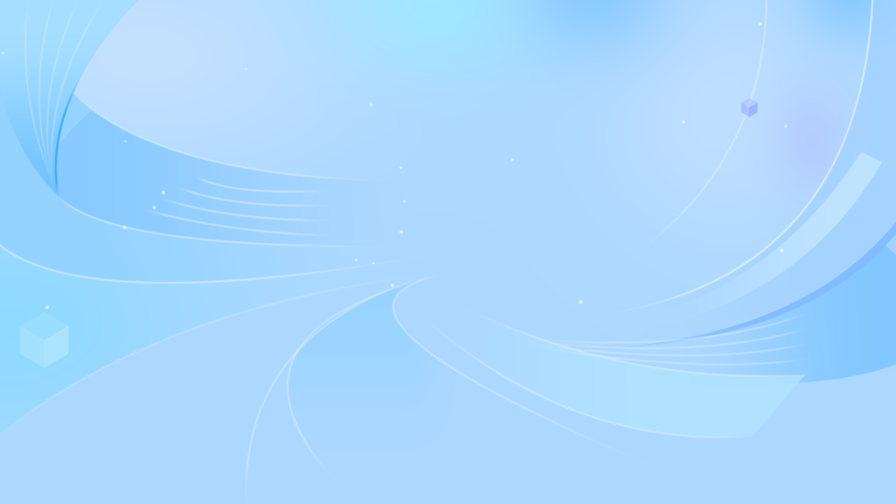
Write a Shadertoy shader that draws this background.

```glsl
// Pale blue abstract backdrop: curved ribbons, soft glows, glass cubes and sparkles.
#define CANVAS vec2(16, 9)
#define LINE_WIDTH 0.018
#define STRANDS 4
#define SPARKLES 20

const vec3 BASE = vec3(.675, .845, 1);
const vec3 PALE = vec3(.77, .88, 1);
const vec3 CYAN = vec3(.63, .905, 1);
const vec3 SOFT = vec3(.58, .825, 1);
const vec3 AZURE = vec3(.51, .78, 1);
const vec3 LILAC = vec3(.7, .79, 1);
const vec3 WHITE = vec3(.92, .98, 1);

vec2 p;
vec3 col = BASE;
float pixel;

// Parabola from a to c with control point b.
// x: distance, positive on the concave side; y: 0 to 1 along the arc.
vec2 arc(vec2 a, vec2 b, vec2 c) {
    vec2 e = b - a, f = c - a, q = p - a;
    float area = e.x * f.y - e.y * f.x;
    float v = (q.x * f.y - q.y * f.x) / area;
    float w = (e.x * q.y - e.y * q.x) / area;
    float u = 1. - v - w;
    vec2 gv = vec2(f.y, -f.x) / area, gw = vec2(-e.y, e.x) / area;
    vec2 slope = 4. * (u * gw - w * (gv + gw)) - 2. * v * gv;
    return vec2((4. * u * w - v * v) / max(length(slope), 1e-4), w + .5 * v);
}

float inside(float d) { return smoothstep(-pixel, pixel, d); }

void tint(vec3 color, float amount) { col = mix(col, color, amount); }

// Thin pale line along an arc, fading at both ends.
void thread(vec2 k, float amount) {
    float ends = smoothstep(-.02, .15, k.y) * smoothstep(1.02, .75, k.y);
    tint(WHITE, amount * ends * (1. - smoothstep(0., LINE_WIDTH + pixel, abs(k.x))));
}

float glow(vec2 center, vec2 radius) {
    vec2 q = (p - center) / radius;
    return exp(-dot(q, q));
}

float hash(float n) {
    n = fract(n * .1031);
    n *= n + 33.33;
    return fract(n * (n + n));
}

// Hexagonal outline with three shaded faces.
float cube(vec2 center, float r) {
    vec2 q = p - center, m = abs(q);
    float face = floor(mod(atan(q.y, q.x) - .52, 6.2832) / 2.0944);
    return inside(r * .866 - max(m.x, .5 * m.x + .866 * m.y)) * (.35 + .25 * face);
}

void mainImage(out vec4 fragColor, in vec2 fragCoord) {
    p = fragCoord / iResolution.xy * CANVAS;
    pixel = 9. / iResolution.y;

    // Sky glows
    tint(PALE, .95 * glow(vec2(2.6, 8), vec2(3.8, 2.2)));
    tint(PALE, .75 * glow(vec2(13, 7), vec2(2.2, 2.3)));
    tint(CYAN, glow(vec2(7.8, 9), vec2(2, 1.3)));
    tint(AZURE, .85 * glow(vec2(10.6, 9.3), vec2(1.3, 1.2)));
    tint(AZURE, .85 * glow(vec2(15.2, 9.2), vec2(.9)));
    tint(LILAC, .8 * glow(vec2(14.5, 6.5), vec2(.7, 1)));

    // Lower left glow, hill and band
    vec2 foldRight = arc(vec2(2.46, 9), vec2(.75, 7.21), vec2(1.04, 5.5));
    vec2 foldLeft = arc(vec2(0, 7.44), vec2(.25, 6.29), vec2(1.04, 5.5));
    vec2 top = arc(vec2(1.31, 7.33), vec2(2.81, 5.88), vec2(6.88, 5.77));
    vec2 bottom = arc(vec2(1.04, 5.5), vec2(1.88, 4.58), vec2(6.88, 4.6));
    vec2 low = arc(vec2(0, 4.62), vec2(1.46, 3.46), vec2(6.88, 4.31));
    vec2 hill = arc(vec2(0, 1.25), vec2(2.92, 3.54), vec2(7.7, 4.1));
    tint(vec3(.56, .85, 1), inside(-hill.x) * glow(vec2(0, 3.2), vec2(3.6, 2.2)));
    thread(hill, .2);
    float sky = inside(top.x) * inside(foldRight.x);
    tint(SOFT, inside(low.x) * inside(-bottom.x) * (1. - sky) * smoothstep(7., .5, p.x));
    thread(vec2(low.x, low.y * .8 + .15), .45);

    // Middle ribbon and upper left fold
    float ribbon = inside(-top.x) * inside(bottom.x) * inside(foldRight.x);
    tint(mix(vec3(.53, .79, 1), BASE, smoothstep(.8, 7.5, p.x)), ribbon * smoothstep(9.5, 5.5, p.x));
    thread(top, .4);
    thread(bottom, .4);
    float fold = inside(-foldRight.x) * inside(foldLeft.x);
    tint(mix(vec3(.45, .76, 1), vec3(.65, .87, 1), smoothstep(5.4, 8.6, p.y)), fold);
    for (int i = 0; i < STRANDS; i++) {
        float s = float(i);
        thread(arc(vec2(3.5 - .3 * s, 5.85 - .2 * s), vec2(4.1, 5.5 - .22 * s), vec2(6, 5.6 - .27 * s)), .4);
        thread(arc(vec2(.5 + .45 * s, 9), vec2(.3 + .15 * s, 7.3), vec2(.95, 5.7)), .25 * fold);
    }
    float crease = smoothstep(.35, .6, foldRight.y) * smoothstep(1.02, .9, foldRight.y);
    tint(vec3(.2, .65, .96), .85 * crease * smoothstep(.02 + pixel, 0., abs(foldRight.x)));

    // Dome and swoosh
    vec2 hollow = arc(vec2(5.94, .46), vec2(3.65, 3.06), vec2(7.9, 4.1));
    vec2 swoosh = arc(vec2(7.9, 4.1), vec2(5, 3.48), vec2(11.67, .67));
    float shade = inside(hollow.x) * inside(-swoosh.x) * smoothstep(.6, 3.9, p.y);
    tint(SOFT, .85 * shade * smoothstep(8.3, 7.2, p.x));
    thread(arc(vec2(4.4, 0), vec2(4.27, 3.06), vec2(7.7, 4.1)), .35);
    thread(hollow, .35);
    thread(swoosh, .35);

    // Right arcs and light bar
    vec2 outer = arc(vec2(15.58, 9), vec2(15.31, 3.38), vec2(9.38, 3.27));
    tint(vec3(.63, .82, 1), .7 * inside(-outer.x) * smoothstep(11., 14.5, p.x) * smoothstep(2., 4., p.y));
    thread(arc(vec2(13.69, 9), vec2(13.65, 5.88), vec2(10.83, 4.1)) + vec2(0, .12), .35);
    thread(outer + vec2(0, .12), .6);
    float bar = inside(-arc(vec2(15.38, 6.29), vec2(13.85, 3.9), vec2(11.25, 3.27)).x);
    bar *= inside(arc(vec2(15.75, 6.1), vec2(14.27, 3.58), vec2(11.25, 3.06)).x);
    bar *= inside(dot(p - vec2(15.38, 6.29), vec2(-.45, -.89)));
    tint(vec3(.76, .9, 1), .85 * bar * smoothstep(11.5, 15., p.x));

    // Blue sweep with a darker rim
    vec2 rim = arc(vec2(16, 5.04), vec2(14.17, 2.75), vec2(9.79, 2.75));
    vec2 hem = arc(vec2(16, 2.5), vec2(15, 2.08), vec2(12.5, 2.12));
    tint(AZURE, inside(-rim.x) * inside(hem.x) * smoothstep(12., 15.8, p.x));
    float rimBand = inside(-rim.x) * inside(rim.x + .14 * smoothstep(10., 16., p.x));
    tint(vec3(.5, .73, 1), .85 * rimBand * smoothstep(10., 13.5, p.x));

    // Glass panel and strands
    vec2 lid = arc(vec2(14.38, 2.31), vec2(11.25, 2.12), vec2(8.33, 3.48));
    vec2 keel = arc(vec2(13.44, 1.21), vec2(10.21, .98), vec2(7.5, 3.38));
    float panel = inside(-lid.x) * inside(keel.x) * inside(dot(p - vec2(14.38, 2.31), vec2(-.76, .65)));
    tint(vec3(.69, .885, 1), .9 * panel * smoothstep(7.5, 11.5, p.x));
    thread(lid, .35);
    thread(keel, .35);
    for (int i = 0; i < STRANDS; i++) {
        float s = float(i);
        thread(arc(vec2(14.4, 3.4 - .27 * s), vec2(12.5, 2.7 - .13 * s), vec2(9.4, 2.95 - .04 * s)), .3);
    }

    // Cubes and sparkles
    tint(vec3(.72, .92, 1), .75 * cube(vec2(.79, 2.93), .5));
    tint(vec3(.56, .63, .98), .8 * cube(vec2(13.38, 7.08), .17));
    for (int i = 0; i < SPARKLES; i++) {
        float s = float(i) * 3. + 1.;
        vec2 spot = vec2(16. * hash(s), 3.5 + 5.2 * hash(s + 1.));
        tint(WHITE, .7 * inside(.015 + .02 * hash(s + 2.) - length(p - spot)));
    }
    fragColor = vec4(col, 1);
}
```
